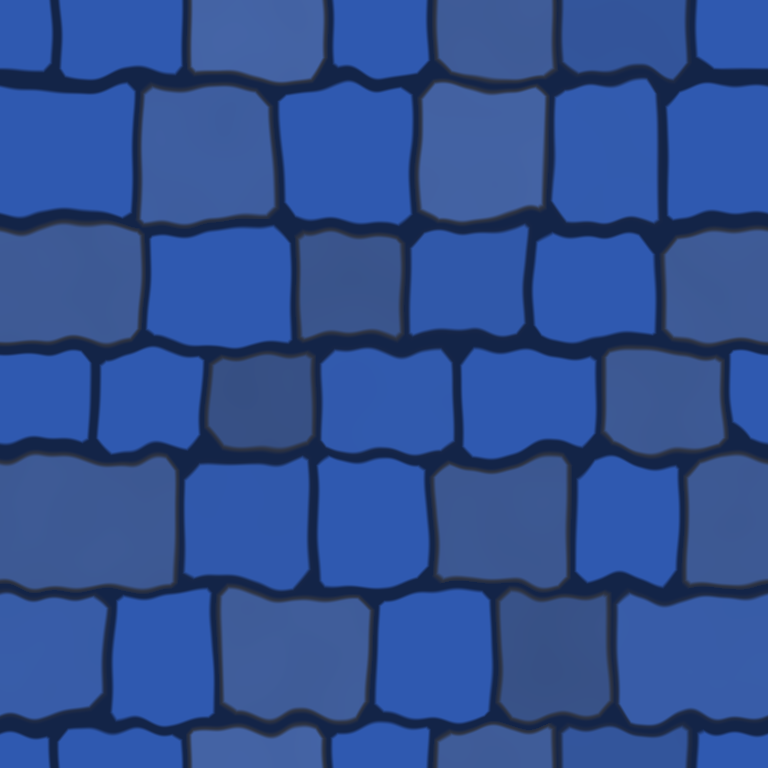
A WebGL 2 fragment shader for this texture:

```glsl
#version 300 es
precision highp float;
// Tileable wall of blue cut stones in six uneven courses with dark mortar.
// Each course has six columns; some drop one joint to form a double-wide stone.
// Stones are chamfered boxes in a space gently bent by wrapping gradient noise.

uniform vec2 u_resolution;
out vec4 fragColor;

const float CELLS = 6.0;
const vec3 BLUE = vec3(0.185, 0.350, 0.690);
const vec3 SLATE = vec3(0.240, 0.350, 0.580);
const vec3 MORTAR = vec3(0.075, 0.140, 0.280);
const vec3 DUST = vec3(0.180, 0.200, 0.255);

// Per-course offsets, in cells
const float COURSE_NUDGE[6] = float[](0.025, -0.014, 0.04, 0.095, -0.045, -0.11);
const float COURSE_SHIFT[6] = float[](0.50, -0.22, 0.33, 0.62, 0.28, 0.14);

float wrapIndex(float i, float period) {
    return floor(mod(i + 0.5, period));
}

float hash(vec2 p, float seed) {
    vec3 q = fract(vec3(p.xyx + seed * 7.31 + 1.7) * vec3(0.1031, 0.1030, 0.0973));
    q += dot(q, q.yzx + 33.33);
    return fract((q.x + q.y) * q.z);
}

float cornerSlope(vec2 cell, vec2 offset, vec2 period, float seed) {
    vec2 id = vec2(wrapIndex(cell.x, period.x), wrapIndex(cell.y, period.y));
    float angle = 6.28318 * hash(id, seed);
    return dot(vec2(cos(angle), sin(angle)), offset);
}

// Gradient noise that repeats after a whole number of lattice cells
float gradientNoise(vec2 p, vec2 period, float seed) {
    vec2 c = floor(p), f = p - c;
    vec2 u = f * f * f * (f * (f * 6.0 - 15.0) + 10.0);
    vec2 e = vec2(1.0, 0.0);
    float low = mix(cornerSlope(c, f, period, seed),
                    cornerSlope(c + e, f - e, period, seed), u.x);
    float high = mix(cornerSlope(c + e.yx, f - e.yx, period, seed),
                     cornerSlope(c + 1.0, f - 1.0, period, seed), u.x);
    return mix(low, high, u.y);
}

// Height of the lower edge of a course
float courseEdge(float row) {
    return row - 0.65 + COURSE_NUDGE[int(wrapIndex(row, CELLS))];
}

// Position of an upright joint, leaning with height above the course centre
float jointX(float k, float row, float height) {
    vec2 id = vec2(wrapIndex(k, CELLS), row);
    float lean = (hash(id, 2.0) - 0.5) * 0.08 * height;
    return k + COURSE_SHIFT[int(row)] + (hash(id, 1.0) - 0.5) * 0.3 + lean;
}

bool jointMissing(float k, float row) {
    return wrapIndex(k, CELLS) < 0.5 && wrapIndex(row, 3.0) > 0.5;
}

// Distance to a box given its edge distances, with a diagonal corner cut
float chamferedBox(vec2 d, float cut) {
    return max(max(d.x, d.y), (d.x + d.y + cut) * 0.7071);
}

// Distance to the stone around p; also returns the stone's wrapped index
float stoneDistance(vec2 p, out vec2 id) {
    float course = floor(p.y + 0.65);
    course += step(courseEdge(course + 1.0), p.y) - step(p.y, courseEdge(course));
    float bottom = courseEdge(course), top = courseEdge(course + 1.0);
    float height = p.y - 0.5 * (bottom + top);
    float row = wrapIndex(course, CELLS);

    float k = floor(p.x - COURSE_SHIFT[int(row)]);
    k += step(jointX(k + 1.0, row, height), p.x) - step(p.x, jointX(k, row, height));
    float first = jointMissing(k, row) ? k - 1.0 : k;
    float last = jointMissing(k + 1.0, row) ? k + 2.0 : k + 1.0;
    float left = jointX(first, row, height), right = jointX(last, row, height);
    id = vec2(wrapIndex(first, CELLS), row);

    // Uneven insets and slight tilts open the mortar gaps
    float across = p.x - 0.5 * (left + right);
    bottom += mix(0.03, 0.075, hash(id, 3.0)) + (hash(id, 4.0) - 0.5) * 0.06 * across;
    top -= mix(0.03, 0.075, hash(id, 5.0)) + (hash(id, 6.0) - 0.5) * 0.06 * across;
    vec2 d = vec2(max(left - p.x, p.x - right) + 0.034, max(bottom - p.y, p.y - top));
    float corner = step(0.0, across) + 2.0 * step(0.0, height);
    return chamferedBox(d, mix(0.02, 0.13, hash(id, 7.0 + corner)));
}

void main() {
    vec2 p = gl_FragCoord.xy / u_resolution * CELLS;
    float pixel = CELLS / min(u_resolution.x, u_resolution.y);

    // Bend the courses more than the upright joints
    vec2 bend = vec2(0.04 * gradientNoise(p * 2.0, vec2(12.0), 11.0),
                     0.14 * gradientNoise(p * vec2(3.0, 1.0), vec2(18.0, 6.0), 12.0));
    vec2 id;
    float d = stoneDistance(p + bend, id);

    // Evenly spread tones: nearly half pure blue, the rest greyer and more varied
    float tone = fract(id.x * 0.618 + id.y * 0.387 + 0.1);
    float grey = smoothstep(0.44, 0.72, tone);
    float shade = 1.0 + grey * (hash(id, 13.0) - 0.5) * 0.24;
    shade += 0.025 * grey * gradientNoise(p * 2.0, vec2(12.0), 14.0);
    vec3 stone = mix(BLUE, SLATE, grey) * shade;

    // Soft rim, with dusty mortar beside the grey stones
    vec3 gap = mix(MORTAR, DUST, grey * (1.0 - smoothstep(0.005, 0.045, d)));
    float soft = max(0.018, pixel);
    float cover = 1.0 - smoothstep(-soft, soft, d + 0.004);
    fragColor = vec4(mix(gap, stone, cover), 1.0);
}
```
